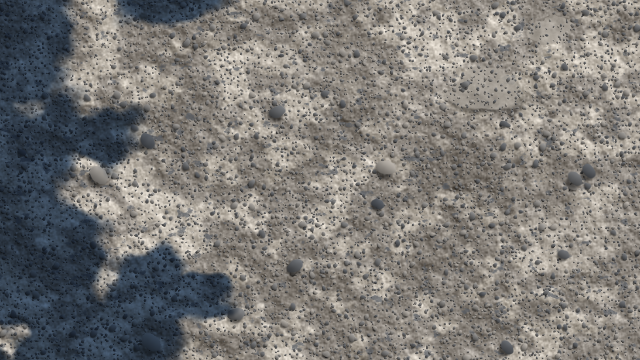
A Shadertoy shader for this texture:

```glsl
const vec2 SUN = vec2(0.53, 0.85);

float hash(vec2 p) {
    vec3 q = fract(p.xyx * 0.1031);
    q += dot(q, q.yzx + 33.33);
    return fract((q.x + q.y) * q.z);
}

float noise(vec2 p) {
    vec2 i = floor(p), f = fract(p);
    f = f * f * (3.0 - 2.0 * f);
    return mix(mix(hash(i), hash(i + vec2(1, 0)), f.x),
               mix(hash(i + vec2(0, 1)), hash(i + 1.0), f.x), f.y);
}

float fbm(vec2 p) {
    float sum = 0.0, amp = 0.53;
    for (int i = 0; i < 4; i++) {
        sum += amp * noise(p);
        p = mat2(1.6, 1.2, -1.2, 1.6) * p + 17.3;
        amp *= 0.5;
    }
    return sum;
}

mat2 rotate(float a) {
    return mat2(cos(a), sin(a), -sin(a), cos(a));
}

// One rounded stone with its own shadow; d is the offset from its centre
void addStone(inout vec3 col, vec2 d, float r, float angle, float tone, float aa) {
    float dark = 1.0 - smoothstep(r * 0.6, r * 1.3, length(d + SUN * r * 0.5));
    col *= 1.0 - 0.5 * dark;
    vec2 e = rotate(angle) * d * vec2(0.85, 1.25);
    float mask = 1.0 - smoothstep(r - aa, r + aa, length(e));
    float lit = 0.88 + 0.3 * dot(d, SUN) / r;
    vec3 stone = mix(vec3(0.30, 0.32, 0.35), vec3(0.72, 0.69, 0.65), tone);
    col = mix(col, stone * lit, mask);
}

// Gravel scattered on a jittered grid
void addGravel(inout vec3 col, vec2 p, float scale, float density) {
    vec2 g = p * scale, base = floor(g);
    for (int y = -1; y <= 1; y++)
    for (int x = -1; x <= 1; x++) {
        vec2 cell = base + vec2(x, y), id = cell + scale * 3.7;
        if (hash(id) > density) continue;
        vec2 centre = cell + 0.2 + 0.6 * vec2(hash(id + 31.7), hash(id + 73.1));
        float r = mix(0.15, 0.36, hash(id + 11.9));
        addStone(col, g - centre, r, 6.28 * hash(id + 5.3),
                 0.15 + 0.7 * hash(id + 47.5), scale / iResolution.y);
    }
}

// Soft elliptical bump, one at the centre and zero at the rim
float blob(vec2 p, vec2 centre, vec2 radius) {
    return 1.0 - length((p - centre) / radius);
}

float foliageShadow(vec2 p) {
    const vec4 clumps[10] = vec4[10](
        vec4(0.05, 0.87, 0.17, 0.28), vec4(0.08, 0.62, 0.22, 0.18),
        vec4(0.29, 0.61, 0.11, 0.10), vec4(0.04, 0.46, 0.17, 0.17),
        vec4(0.11, 0.32, 0.20, 0.15), vec4(0.12, 0.12, 0.27, 0.23),
        vec4(0.40, 0.21, 0.14, 0.09), vec4(0.38, 0.06, 0.16, 0.13),
        vec4(0.46, 1.00, 0.17, 0.07), vec4(0.55, 0.17, 0.13, 0.05));
    vec2 q = p + 0.07 * (vec2(noise(p * 13.0), noise(p * 13.0 + 40.0)) - 0.5);
    float field = -1.0;
    for (int i = 0; i < 10; i++)
        field = max(field, blob(q, clumps[i].xy, clumps[i].zw));
    // Gaps of sunlight between the leaves
    field -= 0.6 * max(0.0, blob(q, vec2(0.33, 0.23), vec2(0.09, 0.07)));
    field -= 1.1 * max(0.0, blob(q, vec2(0.02, 0.08), vec2(0.07, 0.08)));
    field -= 0.5 * max(0.0, blob(q, vec2(0.08, 0.68), vec2(0.08, 0.07)));
    field += 0.7 * (fbm(p * 11.0 + 5.0) - 0.5);
    return smoothstep(-0.12, 0.28, field);
}

vec3 ground(vec2 p) {
    float relief = fbm(p * 28.0) - fbm(p * 28.0 + SUN * 0.17);
    float patches = fbm(p * vec2(6.0, 7.5) + 9.0);
    float crust = smoothstep(0.44, 0.62, fbm(p * vec2(17.0, 22.0) + 3.0) + 0.5 * (patches - 0.5));
    // A worn diagonal band of brown dirt
    float band = dot(p - vec2(1.08, 0.70), vec2(0.55, 0.83));
    crust *= 1.0 - 0.5 * exp(-band * band * 90.0) * smoothstep(0.6, 0.9, p.x);
    vec3 col = mix(vec3(0.54, 0.515, 0.485), vec3(0.72, 0.69, 0.645), crust);
    col += 0.22 * (patches - 0.5) + 0.95 * relief;
    col += 0.13 * (noise(p * 190.0) - 0.5);
    // Small pits with a bluish shade
    float pits = smoothstep(0.66, 0.80, fbm(p * vec2(38.0, 52.0) + 21.0));
    return mix(col, vec3(0.34, 0.36, 0.39), 0.7 * pits);
}

void mainImage(out vec4 fragColor, in vec2 fragCoord) {
    vec2 p = fragCoord / iResolution.y;
    vec3 col = ground(p);

    // Broad flat slabs
    vec2 w = p + 0.05 * (vec2(fbm(p * 16.0), fbm(p * 16.0 + 60.0)) - 0.5);
    float slab = max(blob(w, vec2(1.35, 0.745), vec2(0.11, 0.065)),
                     blob(w, vec2(1.52, 0.915), vec2(0.065, 0.035)));
    col *= 1.0 - 0.3 * smoothstep(-0.18, 0.0, slab) * (1.0 - smoothstep(0.68, 0.79, p.y));
    vec3 slabColor = vec3(0.66, 0.635, 0.60) + 0.22 * (fbm(p * 45.0) - 0.5);
    col = mix(col, slabColor, 0.8 * smoothstep(0.0, 0.12, slab));

    // Gravel from fine to coarse
    vec2 rough = p + 0.004 * (vec2(noise(p * 90.0), noise(p * 90.0 + 30.0)) - 0.5);
    addGravel(col, rough, 105.0, 0.34);
    addGravel(col, rough, 62.0, 0.24);
    addGravel(col, rough, 36.0, 0.12);

    // Larger stones: centre, radius, tone
    const vec4 stones[12] = vec4[12](
        vec4(0.82, 0.262, 0.020, 0.20), vec4(1.05, 0.433, 0.016, 0.05),
        vec4(0.41, 0.608, 0.021, 0.10), vec4(0.77, 0.689, 0.020, 0.25),
        vec4(1.072, 0.535, 0.024, 0.85), vec4(0.657, 0.127, 0.020, 0.35),
        vec4(0.421, 0.049, 0.026, 0.75), vec4(1.636, 0.525, 0.019, 0.15),
        vec4(1.598, 0.504, 0.020, 0.30), vec4(0.275, 0.514, 0.025, 0.75),
        vec4(1.408, 0.035, 0.018, 0.15), vec4(1.565, 0.294, 0.015, 0.25));
    for (int i = 0; i < 12; i++)
        addStone(col, rough - stones[i].xy, stones[i].z, 2.0 * hash(stones[i].xy * 99.0) - 1.0,
                 stones[i].w, 1.0 / iResolution.y);

    // Cool skylight remains under the foliage
    vec3 shade = col * vec3(0.28, 0.375, 0.50) + vec3(0.005, 0.007, 0.01);
    col = mix(col, shade, 0.97 * foliageShadow(p));
    fragColor = vec4(clamp(col, 0.0, 1.0), 1.0);
}
```
